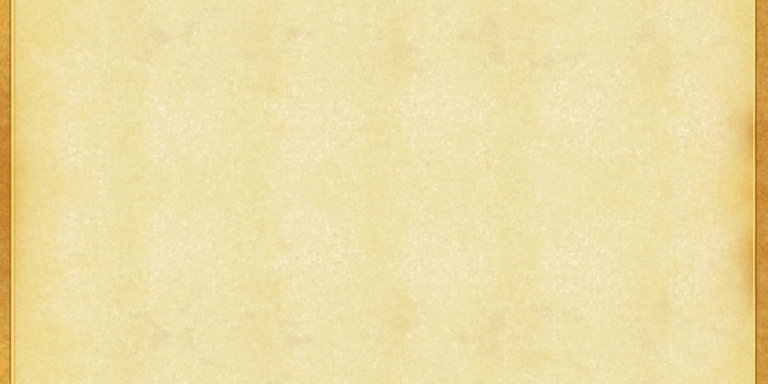
Give the GLSL for this texture, as a Shadertoy shader.

```glsl
const vec3 PALE = vec3(0.944, 0.896, 0.718);
const vec3 STRAW = vec3(0.923, 0.868, 0.612);
const vec3 YELLOW = vec3(0.930, 0.860, 0.560);
const vec3 STAIN = vec3(0.865, 0.795, 0.570);
const vec3 AMBER = vec3(0.890, 0.680, 0.270);
const vec3 SCORCH = vec3(0.740, 0.450, 0.100);
const vec3 BORDER = vec3(0.810, 0.605, 0.280);
const vec3 CREASE = vec3(0.580, 0.350, 0.080);
const vec3 RIDGE = vec3(0.970, 0.870, 0.500);

const float LEFT_EDGE = 0.027;      // border widths, in canvas heights
const float RIGHT_EDGE = 0.031;
const float MIRROR_Y = 0.513;       // axis of the mottled pattern
const float PATCH_START = 0.355;    // left side of the first pale patch
const float PATCH_STEP = 0.342;
const float GRAIN = 0.042;
const float STRIP_GRAIN = 0.17;
const float FLECK = 0.045;

vec2 hashGradient(vec2 cell) {
    vec2 q = fract(cell * vec2(0.1031, 0.1137));
    q += dot(q, q.yx + 33.33);
    float angle = 6.2832 * fract((q.x + q.y) * q.x * 7.31);
    return vec2(cos(angle), sin(angle));
}

float gradientNoise(vec2 p) {
    vec2 i = floor(p), f = fract(p);
    vec2 u = f * f * f * (f * (f * 6.0 - 15.0) + 10.0);
    float a = dot(hashGradient(i), f);
    float b = dot(hashGradient(i + vec2(1, 0)), f - vec2(1, 0));
    float c = dot(hashGradient(i + vec2(0, 1)), f - vec2(0, 1));
    float d = dot(hashGradient(i + vec2(1, 1)), f - vec2(1, 1));
    return mix(mix(a, b, u.x), mix(c, d, u.x), u.y);
}

float fbm(vec2 p) {
    float sum = 0.0, amp = 0.6;
    for (int k = 0; k < 4; k++) {
        sum += amp * gradientNoise(p);
        p = mat2(1.6, 1.2, -1.2, 1.6) * p + 7.3;
        amp *= 0.55;
    }
    return sum;
}

float bump(float x, float center, float width) {
    float d = (x - center) / width;
    return exp(-d * d);
}

// Thin vertical line with softened sides
float line(float x, float center, float halfWidth, float aa) {
    return 1.0 - smoothstep(halfWidth, halfWidth + aa, abs(x - center));
}

vec3 paper(vec2 p, float width) {
    vec2 m = vec2(p.x, abs(p.y - MIRROR_Y));
    float cloud = fbm(m * 6.0 + 3.0);
    float wisps = fbm(m * 17.0 + 11.0);

    // Pale patches with a firm left side that fade to the right
    float phase = fract((p.x - PATCH_START) / PATCH_STEP + 0.14 * cloud + 0.10 * wisps);
    float column = smoothstep(0.0, 0.14, phase) * (1.0 - smoothstep(0.45, 0.95, phase));
    float row = bump(m.y + 0.05 * wisps, 0.19, 0.11);
    float pale = 0.36 + column * (0.22 + 0.38 * row) + 0.50 * cloud + 0.55 * wisps;
    vec3 col = mix(STRAW, PALE, clamp(pale, 0.0, 1.0));

    // Ragged grey-brown smudges near the top and bottom
    float smudge = smoothstep(0.05, 0.40, fbm(m * vec2(9.0, 14.0) + 41.0) + 0.3 * wisps);
    float band = bump(m.y, 0.38, 0.10) * smoothstep(0.15, 0.45, p.x);
    col = mix(col, STAIN, 0.42 * smudge * band + 0.10 * band * (1.0 - column));

    // Sparse light and dark flecks, gathered in worn areas
    float speck = gradientNoise(m * 105.0 + 5.0) + 0.6 * gradientNoise(m * 58.0 + 23.0);
    float worn = 0.35 + smoothstep(-0.1, 0.3, wisps + 0.3 * column * row);
    float flecks = smoothstep(0.18, 0.5, speck) - 0.8 * smoothstep(0.22, 0.55, -speck);
    col += FLECK * worn * flecks * vec3(0.45, 0.55, 1.0);

    // Yellowing toward the sides
    float side = 1.0 - smoothstep(0.02, 0.28, p.x + 0.20 * cloud + 0.10 * wisps);
    side += 0.7 * (1.0 - smoothstep(0.02, 0.18, width - p.x + 0.14 * cloud));
    return mix(col, YELLOW, clamp(side * 0.75, 0.0, 1.0));
}

void mainImage(out vec4 fragColor, in vec2 fragCoord) {
    vec2 p = fragCoord / iResolution.y;
    float width = iResolution.x / iResolution.y;
    float aa = 1.0 / iResolution.y;
    float fromLeft = p.x - LEFT_EDGE;
    float fromRight = width - RIGHT_EDGE - p.x;
    float mottle = fbm(p * 13.0 + 29.0);
    vec3 col = paper(p, width);

    // Amber glow inside both borders
    float leftHeat = 0.22 + 0.52 * bump(p.y, 0.50, 0.25);
    float rightHeat = 0.18 + 0.55 * bump(p.y, 0.49, 0.26);
    float glow = leftHeat * exp(-max(fromLeft, 0.0) / 0.040);
    glow += rightHeat * exp(-max(fromRight, 0.0) / 0.055);
    col = mix(col, AMBER, clamp(glow * (1.0 + 0.7 * mottle), 0.0, 0.9));

    // Scorched spots on the right side
    float scorch = bump(p.y, 0.66, 0.060) + 0.85 * bump(p.y, 0.30, 0.085);
    scorch *= exp(-max(fromRight, 0.0) / 0.032);
    col = mix(col, SCORCH, clamp(scorch * (0.60 + 0.3 * mottle), 0.0, 0.8));

    // Border strips, darker around the middle height
    float leftStrip = 1.0 - smoothstep(-0.5 * aa, 0.5 * aa, fromLeft);
    float rightStrip = 1.0 - smoothstep(-0.5 * aa, 0.5 * aa, fromRight);
    float burn = leftStrip * bump(p.y, 0.52, 0.25) * 0.55;
    burn += rightStrip * (0.05 + 0.25 * bump(p.y, 0.50, 0.24));
    vec3 strip = mix(BORDER, SCORCH, clamp(burn + 0.6 * mottle, 0.0, 1.0));
    strip = mix(strip, AMBER, leftStrip * 0.7 * smoothstep(0.2, 0.5, abs(p.y - 0.5)));
    col = mix(col, strip, max(leftStrip, rightStrip));

    // Dark crease and bright ridge along each border
    float crease = max(line(fromLeft, 0.0, 0.001, aa), line(fromRight, 0.0, 0.001, aa));
    float ridge = max(line(fromLeft, 0.006, 0.001, aa), line(fromRight, 0.006, 0.001, aa));
    col = mix(col, CREASE, 0.65 * crease);
    col = mix(col, RIDGE, 0.80 * ridge);
    col = mix(col, AMBER, 0.65 * line(fromLeft, 0.011, 0.001, aa));

    // Paper fibre, stronger in drifting areas and on the borders
    float fibre = fbm(p * 46.0 + 17.0) + 0.8 * gradientNoise(p * 125.0);
    float roughness = GRAIN * (1.0 + 1.2 * mottle);
    roughness = mix(roughness, STRIP_GRAIN, max(leftStrip, rightStrip));
    col *= 1.0 + roughness * fibre * vec3(0.7, 0.85, 1.5);
    fragColor = vec4(clamp(col, 0.0, 1.0), 1.0);
}
```
